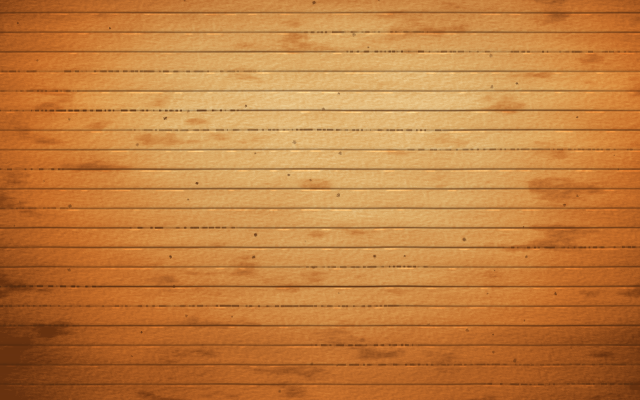
Give the GLSL for this texture, as a Shadertoy shader.

```glsl
// Warm wooden boards stacked horizontally, lit by a soft glow above the centre.
// A tone value (glow + board + stain + grain) picks the colour from a ramp;
// uneven seams, stitched stretches, pale chips and small knots go on top.

#define PITCH 0.0489          // board height, in canvas heights
#define FIRST_SEAM 0.0396     // height of the lowest seam
#define SEAM_WIDTH 0.0027
#define GLOW_CENTRE vec2(0.53, 0.73)
#define GRAIN_AMOUNT 1.0
#define STAIN_AMOUNT 1.3
#define BOARD_VARIATION 0.35
#define SPECK_CELL 0.075
#define SPECK_CHANCE 0.24
#define SEAM_COLOUR vec3(0.33, 0.17, 0.06)
#define EDGE_TINT vec3(1.05, 0.94, 0.76)

const vec3 WOOD[7] = vec3[7](
    vec3(0.39, 0.21, 0.08), vec3(0.51, 0.29, 0.12), vec3(0.64, 0.38, 0.17),
    vec3(0.75, 0.46, 0.21), vec3(0.82, 0.57, 0.30), vec3(0.87, 0.68, 0.41),
    vec3(0.93, 0.80, 0.57));

float hash(vec2 p) {
    vec3 q = fract(p.xyx * 0.1031);
    q += dot(q, q.yzx + 33.33);
    return fract((q.x + q.y) * q.z);
}

float noise(vec2 p) {
    vec2 cell = floor(p), f = fract(p);
    f = f * f * (3.0 - 2.0 * f);
    float low = mix(hash(cell), hash(cell + vec2(1, 0)), f.x);
    float high = mix(hash(cell + vec2(0, 1)), hash(cell + vec2(1, 1)), f.x);
    return mix(low, high, f.y);
}

float fbm(vec2 p) {
    float sum = 0.0, weight = 0.5;
    for (int i = 0; i < 4; i++) {
        sum += weight * noise(p);
        p = p * 2.03 + 17.3;
        weight *= 0.5;
    }
    return sum / 0.9375;
}

vec3 woodRamp(float tone) {
    tone = clamp(tone, 0.0, 5.999);
    int i = int(tone);
    return mix(WOOD[i], WOOD[i + 1], fract(tone));
}

// Broad light: falls off fast at the sides and top, slowly to the bottom.
float glowTone(vec2 uv) {
    vec2 d = uv - GLOW_CENTRE;
    float side = 2.5 * pow(abs(d.x) * 2.0, 2.4);
    float drop = d.y < 0.0 ? 4.9 * (sqrt(d.y * d.y + 0.01) - 0.1) : 28.0 * d.y * d.y;
    return 5.55 - side - drop;
}

// Paper-like relief, lit from the upper left.
float grainRelief(vec2 p) {
    vec2 g = p * vec2(115.0, 210.0) + vec2(p.y, p.x) * 20.0;
    return fbm(g) - fbm(g + vec2(0.5, -0.6));
}

// Dark pits, at most one in each cell of a coarse grid.
float specks(vec2 p, float pixel) {
    vec2 cell = floor(p / SPECK_CELL);
    float chance = hash(cell + 41.0);
    vec2 centre = 0.15 + 0.7 * vec2(hash(cell + 7.0), hash(cell + 83.0));
    vec2 d = p - (cell + centre) * SPECK_CELL;
    float radius = mix(0.0012, 0.0042, hash(cell + 19.0));
    float dist = length(d) + 0.003 * (noise(p * 350.0) - 0.5) - radius;
    float depth = mix(0.3, 0.8, hash(cell + 61.0));
    return step(chance, SPECK_CHANCE) * depth * (1.0 - smoothstep(-pixel, pixel, dist));
}

void mainImage(out vec4 fragColor, in vec2 fragCoord) {
    vec2 uv = fragCoord / iResolution.xy;
    vec2 p = fragCoord / iResolution.y;
    float pixel = 1.0 / iResolution.y;

    // Boards and the nearest seam
    float wobble = 0.0016 * (noise(vec2(p.x * 9.0, p.y * 3.0)) - 0.5);
    float v = (p.y - FIRST_SEAM + wobble) / PITCH;
    float board = floor(v) + 10.0;
    float seam = floor(v + 0.5);
    float seamDist = (v - seam) * PITCH;

    // Tone of the wood
    float streak = fbm(vec2(p.x * 3.5 + board * 7.1, p.y * 32.0)) - 0.5;
    float stain = fbm(p * vec2(5.0, 9.0) + 3.7) - 0.5;
    float smudge = smoothstep(0.62, 0.85, fbm(p * vec2(8.0, 26.0) + 29.0));
    float tone = glowTone(uv) + BOARD_VARIATION * (hash(vec2(board, 5.0)) - 0.5)
        + STAIN_AMOUNT * (0.6 * streak + 0.7 * stain - smudge)
        + GRAIN_AMOUNT * grainRelief(p);
    vec3 colour = woodRamp(tone);
    float rim = smoothstep(0.22, 0.52, length((uv - GLOW_CENTRE) * vec2(1.0, 0.6)));
    colour *= mix(vec3(1.0), EDGE_TINT, rim);

    // Seam: soft shade, broken dark line, stitched stretches
    float along = noise(vec2(p.x * 5.0, seam * 13.7 + 50.0));
    float stitched = smoothstep(0.64, 0.70, noise(vec2(p.x * 2.2, seam * 9.3 + 80.0)));
    float stitch = smoothstep(0.3, 0.7, noise(vec2(p.x * 190.0, seam * 3.0 + 90.0)));
    float strength = mix(0.5, 0.92, hash(vec2(seam + 30.0, 2.0))) * mix(0.65, 1.1, along);
    strength *= mix(1.0, 0.3 + 0.9 * stitch, stitched);
    float halfWidth = 0.5 * SEAM_WIDTH * (0.75 + 0.5 * along + 0.5 * stitched * stitch);
    float line = 1.0 - smoothstep(halfWidth - pixel, halfWidth + pixel, abs(seamDist));
    float shade = exp(-abs(seamDist) / 0.0035);
    colour *= 1.0 - 0.13 * shade;
    colour = mix(colour, SEAM_COLOUR, clamp(line * strength, 0.0, 1.0));

    // Pale worn lip below each seam, then the pits
    float lip = smoothstep(0.0035, 0.0, abs(seamDist + 0.0045));
    float chipped = smoothstep(0.58, 0.85, noise(vec2(p.x * 38.0, seam * 5.0 + 120.0)));
    colour *= 1.0 + lip * (0.05 + 0.14 * chipped);
    colour = mix(colour, SEAM_COLOUR, specks(p, pixel));

    fragColor = vec4(clamp(colour, 0.0, 1.0), 1.0);
}
```
